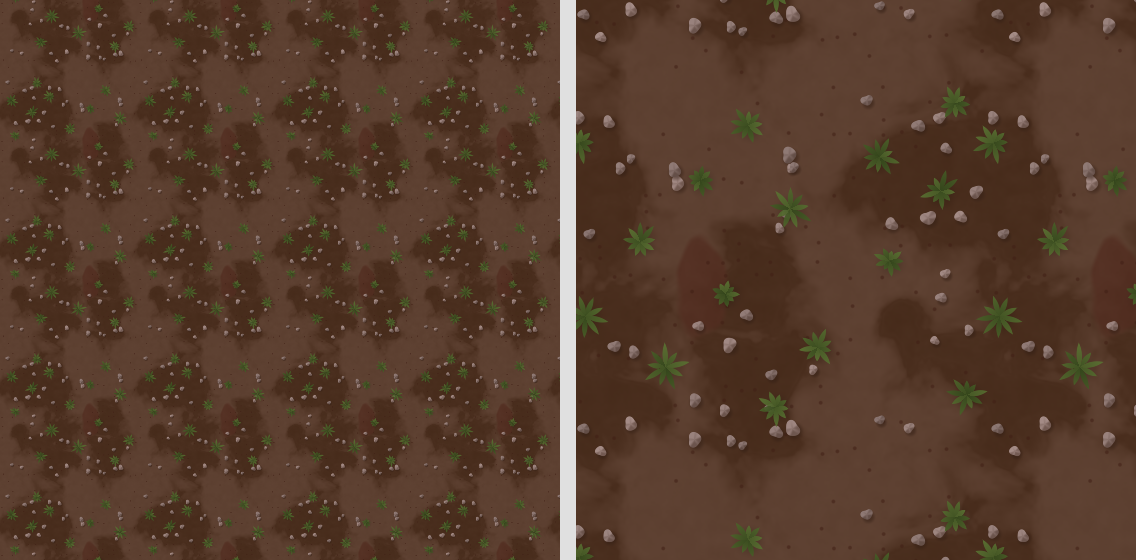
Left, the full canvas; right, a detail of the centre.
A WebGL 1 fragment shader for this texture:

```glsl
precision highp float;
// Tiling brown soil with dark damp blotches, a reddish patch, pebbles and small weeds.
uniform vec2 u_resolution;

const float TAU = 6.2831853;

float hash(vec2 p) {
  return fract(sin(dot(p, vec2(127.1, 311.7))) * 43758.547);
}

// Value noise that wraps after n lattice cells per tile
float noise(vec2 p, float n) {
  p *= n;
  vec2 i = floor(p), f = fract(p);
  f = f * f * (3.0 - 2.0 * f);
  vec2 a = mod(i, n), b = mod(i + 1.0, n);
  return mix(mix(hash(a), hash(vec2(b.x, a.y)), f.x),
             mix(hash(vec2(a.x, b.y)), hash(b), f.x), f.y);
}

float fbm(vec2 p, float n) {
  float sum = 0.0, amp = 0.5;
  for (int i = 0; i < 5; i++) {
    sum += amp * noise(p, n);
    p += 0.37;
    n *= 2.0;
    amp *= 0.52;
  }
  return sum;
}

// Shortest offset between two points on the repeating tile
vec2 wrapOffset(vec2 p, vec2 center) {
  return fract(p - center + 0.5) - 0.5;
}

vec3 soil(vec2 p) {
  vec2 warp = vec2(noise(p, 9.0), noise(p + 0.43, 9.0)) - 0.5;
  float damp = fbm(p + 0.07 * warp, 5.0);
  // A wavy dry band crosses every tile
  float band = cos(TAU * (p.y - 0.52 - 0.06 * sin(TAU * (p.x - 0.55))));
  damp -= 0.09 * band;
  vec3 color = mix(vec3(0.365, 0.252, 0.192), vec3(0.282, 0.174, 0.110),
                   smoothstep(0.36, 0.64, damp));
  color -= 0.014 * (1.0 - smoothstep(0.0, 0.04, abs(damp - 0.55)));

  // Pear-shaped reddish patch
  vec2 d = wrapOffset(p, vec2(0.66, 0.04));
  float clay = length(d / vec2(0.062 + 0.12 * d.y, 0.118)) + 0.35 * (noise(p, 16.0) - 0.5);
  color = mix(color, vec3(0.325, 0.180, 0.130), 0.85 * (1.0 - smoothstep(0.85, 1.1, clay)));

  // Fine grain and sparse dark specks
  color += 0.022 * (fbm(p, 32.0) - 0.5);
  vec2 cell = floor(p * 26.0);
  vec2 speck = fract(p * 26.0) - 0.3 - 0.4 * vec2(hash(cell + 3.0), hash(cell + 7.0));
  float speckMask = step(0.86, hash(cell + 11.0)) * (1.0 - smoothstep(0.06, 0.17, length(speck)));
  return mix(color, vec3(0.25, 0.12, 0.08), 0.55 * speckMask);
}

// Star of pointed leaves with uneven lengths: x is coverage, y is shade
vec2 weed(vec2 d, float id, float aa) {
  float turn = atan(d.y, d.x + 1e-5) / TAU * 9.0 + hash(vec2(id, 5.0));
  float leaf = mod(floor(turn + 0.5), 9.0);
  float angle = (fract(turn + 0.5) - 0.5) * TAU / 9.0;
  vec2 along = length(d) * vec2(cos(angle), sin(angle));
  float size = 0.040 + 0.018 * hash(vec2(id, 8.0));
  float t = along.x / (size * (0.6 + 0.45 * hash(vec2(leaf, id))));
  float width = 0.024 * t * (1.0 - t) + 0.001 * (1.0 - t);
  float cover = smoothstep(-aa, aa, width - abs(along.y)) * step(t, 1.05);
  return vec2(cover, hash(vec2(leaf + 20.0, id)) * 0.6 + 0.4 * clamp(t, 0.0, 1.0));
}

void main() {
  vec2 uv = gl_FragCoord.xy / u_resolution;
  vec2 p = fract(vec2(uv.x, 1.0 - uv.y) * 4.057);
  float aa = 2.4 / u_resolution.x;
  vec3 color = soil(p);

  // Pebbles, lit from the upper left, leaving the dry band mostly bare
  for (int i = 0; i < 44; i++) {
    float id = float(i);
    vec2 center = vec2(hash(vec2(id, 1.0)), 0.57 + 0.90 * hash(vec2(id, 2.0)));
    vec2 d = wrapOffset(p, center);
    float a = atan(d.y, d.x + 1e-5);
    float spin = TAU * hash(vec2(id, 3.0));
    float r = 0.010 + 0.008 * hash(vec2(id, 4.0));
    float edge = r * (1.0 + 0.13 * sin(2.0 * a + spin) + 0.10 * sin(3.0 * a - spin));
    float shadow = 1.0 - smoothstep(0.6, 1.5, length(d - vec2(0.004, 0.006)) / r);
    color = mix(color, vec3(0.20, 0.12, 0.08), 0.5 * shadow);
    float light = dot(d, vec2(-0.6, -0.8)) / r + 0.5 * sin(4.0 * a + spin) * length(d) / r;
    vec3 stone = mix(vec3(0.42, 0.33, 0.30), vec3(0.60, 0.51, 0.49), smoothstep(-0.8, 0.6, light));
    stone *= 0.90 + 0.18 * hash(vec2(id, 6.0));
    color = mix(color, stone, smoothstep(-aa, aa, edge - length(d)));
  }

  // Weeds, denser just below the dry band
  for (int i = 0; i < 15; i++) {
    float id = float(i);
    float rank = (id + hash(vec2(id, 31.0))) / 15.0;
    vec2 center = vec2(id * 0.618 + 0.12 + 0.15 * hash(vec2(id, 32.0)), 0.60 + 0.8 * pow(rank, 1.3));
    vec2 d = wrapOffset(p, center);
    color *= 1.0 - 0.18 * (1.0 - smoothstep(0.0, 0.045, length(d - 0.004)));
    vec2 leaves = weed(d, id, aa);
    vec3 green = mix(vec3(0.19, 0.27, 0.10), vec3(0.36, 0.45, 0.20), leaves.y);
    color = mix(color, green, 0.92 * leaves.x);
  }

  gl_FragColor = vec4(color, 1.0);
}
```
